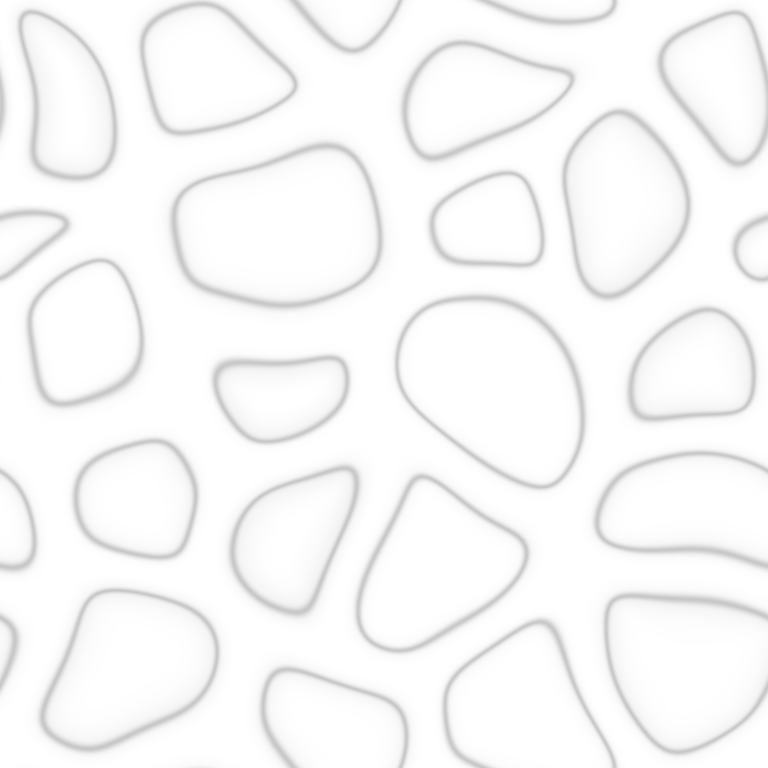
Give the GLSL for this pattern, as a three.js fragment shader.

```glsl
varying vec2 vUv;

const float TAU = 6.2831853;
const vec2  GRID = vec2(4.0, 5.0);       // pebbles across and up
const float JITTER = 0.78;               // scatter inside a grid cell
const float SIZE_SPREAD = 0.013;         // difference between large and small
const float ROUNDNESS = 55.0;            // lower is rounder
const vec2  GAP = vec2(0.022, 0.036);    // least and most inset from the border
const float MIN_GAP = 0.014;
const float WARP = 0.011;                // bends the outlines
const float LINE_WIDTH = 0.0045;
const float LINE_DARKNESS = 0.15;
const float GLOW_DARKNESS = 0.07;
const vec2  INNER_GLOW = vec2(0.006, 0.021);
const vec2  OUTER_GLOW = vec2(0.005, 0.009);
const vec3  PAPER = vec3(1.0);

vec3 hash3(vec2 p) {
  vec3 q = fract(p.xyx * vec3(0.1031, 0.1030, 0.0973));
  q += dot(q, q.yxz + 33.33);
  return fract((q.xxy + q.yzz) * q.zyx);
}

// Site of a grid cell: position in canvas units and size weight.
vec3 pebbleSite(vec2 cell) {
  vec3 h = hash3(mod(cell, GRID) + 7.0);
  return vec3((cell + 0.5 + (h.xy - 0.5) * JITTER) / GRID, h.z * SIZE_SPREAD);
}

float power(vec2 p, vec3 site) {
  vec2 v = p - site.xy;
  return dot(v, v) - site.z;
}

// Slow bending that repeats across the canvas.
vec2 bend(vec2 p) {
  vec2 a = sin(TAU * (vec2(3.0, 2.0) * p.yx + vec2(1.0, -2.0) * p.xy + vec2(0.1, 0.6)));
  vec2 b = sin(TAU * (vec2(4.0, 5.0) * p.yx + vec2(-2.0, 1.0) * p.xy + vec2(0.4, 0.8)));
  return p + WARP * (a + 0.4 * b);
}

void main() {
  vec2 p = bend(vUv);
  vec2 base = floor(p * GRID);

  // Nearest site, larger pebbles reaching further.
  vec3 home = vec3(0.0);
  vec2 homeCell = base;
  float nearest = 1e5;
  for (int j = -2; j <= 2; j++) {
    for (int i = -2; i <= 2; i++) {
      vec2 cell = base + vec2(float(i), float(j));
      vec3 site = pebbleSite(cell);
      float reach = power(p, site);
      if (reach < nearest) {
        nearest = reach;
        home = site;
        homeCell = cell;
      }
    }
  }

  // Smooth minimum of the border distances, with its gradient.
  float sum = 0.0;
  float sumAtSite = 0.0;
  vec2 slope = vec2(0.0);
  for (int j = -2; j <= 2; j++) {
    for (int i = -2; i <= 2; i++) {
      vec2 cell = base + vec2(float(i), float(j));
      vec3 site = pebbleSite(cell);
      vec2 away = home.xy - site.xy;
      float span = length(away);
      if (span > 0.0001) {
        float border = (power(p, site) - nearest) / (2.0 * span);
        float siteBorder = (span * span - site.z + home.z) / (2.0 * span);
        float w = exp(-ROUNDNESS * border);
        sum += w;
        slope += w * away / span;
        sumAtSite += exp(-ROUNDNESS * siteBorder);
      }
    }
  }
  float depth = -log(sum) / ROUNDNESS;
  float centreDepth = -log(sumAtSite) / ROUNDNESS;

  // Signed distance to the outline, positive inside.
  vec3 trait = hash3(mod(homeCell, GRID) + 41.0);
  float inset = max(min(mix(GAP.x, GAP.y, trait.x), 0.5 * centreDepth), MIN_GAP);
  float d = (depth - inset) / max(length(slope) / sum, 0.35);

  // Soft line that swells slowly along its course, and a glow on both sides.
  float swell = 1.0 + 0.18 * sin(TAU * (2.0 * vUv.x + 3.0 * vUv.y + trait.z));
  float line = LINE_DARKNESS * exp(-pow(abs(d) / (LINE_WIDTH * swell), 2.0));
  float glowWidth = d > 0.0 ? mix(INNER_GLOW.x, INNER_GLOW.y, trait.y)
                            : mix(OUTER_GLOW.x, OUTER_GLOW.y, trait.z);
  float glow = GLOW_DARKNESS * exp(-abs(d) / glowWidth);
  glow *= smoothstep(0.0, 0.6 * inset, depth);

  gl_FragColor = vec4(PAPER - line - glow, 1.0);
}
```
